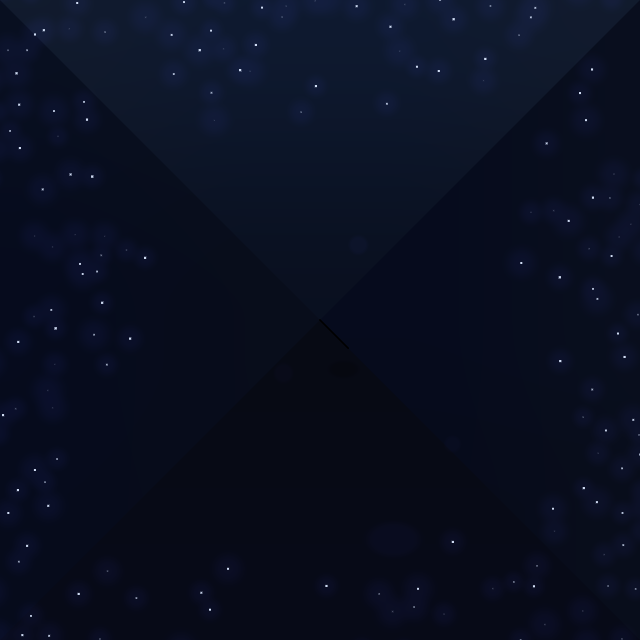
Write a WebGL 1 fragment shader that draws this background.

```glsl
precision highp float;

uniform vec2 u_resolution;

#define STAR_CELLS 25.0
#define STAR_DENSITY 0.56
#define STAR_SIZE 0.0016
#define GLOW_RADIUS 0.030
#define GLOW_COLOR vec3(0.020, 0.020, 0.066)
#define STAR_COLOR vec3(0.86, 0.91, 1.0)
#define TOP_COLOR vec3(0.056, 0.100, 0.186)
#define CENTER_COLOR vec3(0.037, 0.062, 0.124)
#define SIDE_COLOR vec3(0.022, 0.043, 0.112)
#define BASE_COLOR vec3(0.028, 0.038, 0.080)

float hash(vec2 p) {
  return fract(sin(dot(p, vec2(127.1, 311.7))) * 43758.5453);
}

float bump(float x, float width) {
  return exp(-x * x / (width * width));
}

// Soft filled ellipse
float blot(vec2 p, vec2 center, vec2 radius) {
  return 1.0 - smoothstep(0.65, 1.1, length((p - center) / radius));
}

// Four triangular faces meeting at the center
vec3 faces(vec2 p, float pixel) {
  float aboveRising = smoothstep(-pixel, pixel, p.y - p.x);
  float aboveFalling = smoothstep(-pixel, pixel, p.y + p.x);

  vec3 top = mix(CENTER_COLOR, TOP_COLOR, smoothstep(0.0, 0.5, p.y));
  top += vec3(0.010, 0.004, -0.008) * smoothstep(0.1, 0.45, abs(p.x));

  vec3 left = mix(vec3(0.031, 0.050, 0.104), SIDE_COLOR, smoothstep(0.0, 0.5, -p.x));
  left += vec3(0.010, 0.016, 0.014) * smoothstep(0.0, 0.5, p.y);
  left = mix(left, BASE_COLOR, 0.15 * smoothstep(0.05, 0.4, -p.y));

  vec3 right = mix(SIDE_COLOR, vec3(0.034, 0.056, 0.116), smoothstep(0.12, 0.5, p.x));
  right = mix(right, BASE_COLOR, 0.3 * smoothstep(0.0, 0.3, -p.y));
  vec3 bottom = BASE_COLOR + vec3(-0.002, 0.0, 0.012) * smoothstep(0.1, 0.5, -p.y);

  vec3 upper = mix(right, top, aboveRising);
  vec3 lower = mix(bottom, left, aboveRising);
  return mix(lower, upper, aboveFalling);
}

// Likelihood of a star: high at the rim, zero in the middle
float starDensity(vec2 p) {
  float topLimit = 0.28 + 1.4 * p.x * p.x;
  float leftLimit = -0.39 + 0.05 * smoothstep(-0.1, 0.25, p.y) + 0.15 * bump(p.y - 0.02, 0.11);
  float rightLimit = 0.36 - 0.09 * bump(p.y - 0.08, 0.12);
  float sides = max(leftLimit - p.x, p.x - rightLimit);
  float rim = max(max(p.y - topLimit, -0.36 - p.y), sides);
  float density = STAR_DENSITY * smoothstep(-0.01, 0.03, rim);

  // Thinner along the floor, the upper right and the top middle
  density *= 1.0 - 0.55 * smoothstep(0.32, 0.4, -p.y) * bump(p.x, 0.45);
  density *= 1.0 - 0.5 * smoothstep(0.32, 0.4, p.x) * smoothstep(0.15, 0.25, p.y);
  density *= 1.0 - 0.6 * bump(p.x - 0.05, 0.09) * smoothstep(0.25, 0.32, p.y);

  // Uneven clumps
  float clumps = sin(p.x * 31.0 + 2.0 * sin(p.y * 17.0)) * sin(p.y * 27.0 + 1.0);
  return density * (1.0 + 0.3 * clumps);
}

// x: merged halos, y: star cores
vec2 starField(vec2 p, float pixel) {
  vec2 home = floor(p * STAR_CELLS);
  float clear = 1.0;
  float core = 0.0;
  for (int j = -1; j <= 1; j++) {
    for (int i = -1; i <= 1; i++) {
      vec2 cell = home + vec2(float(i), float(j));
      vec2 jitter = vec2(hash(cell + 3.7), hash(cell + 19.3));
      vec2 star = (cell + 0.1 + 0.8 * jitter) / STAR_CELLS;
      float present = step(hash(cell + 41.9), starDensity(star));
      float light = hash(cell + 67.1);
      vec2 offset = p - star;

      float radius = GLOW_RADIUS * mix(0.75, 1.2, hash(cell + 83.3));
      float halo = 1.0 - smoothstep(radius * 0.2, radius, length(offset));
      clear *= 1.0 - 0.75 * present * halo;

      float size = STAR_SIZE * mix(0.6, 1.1, light);
      float edge = max(abs(offset.x), abs(offset.y)) - size;
      float spark = 1.0 - smoothstep(-0.5 * pixel, 0.5 * pixel, edge);
      core = max(core, present * spark * mix(0.15, 0.95, smoothstep(0.2, 0.75, light)));
    }
  }
  return vec2(1.0 - clear, core);
}

void main() {
  vec2 p = gl_FragCoord.xy / u_resolution - 0.5;
  float pixel = 1.0 / min(u_resolution.x, u_resolution.y);
  vec3 color = faces(p, pixel);

  // Faint isolated patches
  float patches = blot(p, vec2(0.06, 0.117), vec2(0.016));
  patches += 0.6 * blot(p, vec2(-0.057, -0.083), vec2(0.016));
  patches += 0.6 * blot(p, vec2(0.207, -0.194), vec2(0.014));
  patches += blot(p, vec2(0.115, -0.343), vec2(0.046, 0.030));
  color += GLOW_COLOR * 0.5 * patches;
  color *= 1.0 - 0.2 * blot(p, vec2(0.037, -0.077), vec2(0.026, 0.015));

  // Halos and stars
  vec2 stars = starField(p, pixel);
  color += GLOW_COLOR * stars.x;
  color = mix(color, STAR_COLOR, stars.y);

  // Short dark seam running down from the center
  vec2 seam = vec2(0.044, -0.044);
  float along = clamp(dot(p, seam) / dot(seam, seam), 0.0, 1.0);
  float seamDistance = length(p - seam * along);
  color *= smoothstep(0.0004, 0.0006 + pixel, seamDistance);

  gl_FragColor = vec4(color, 1.0);
}
```
